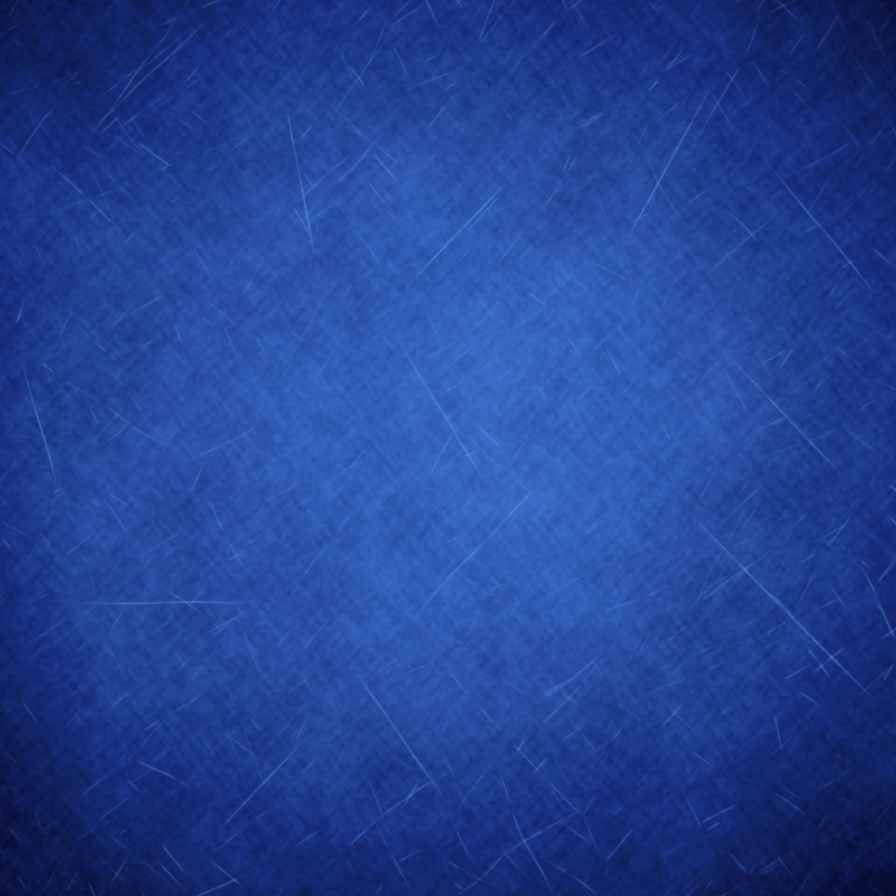
Reproduce this background procedurally as a Shadertoy shader.

```glsl
const vec3 DEEP_BLUE = vec3(0.03, 0.05, 0.21);
const vec3 MID_BLUE = vec3(0.09, 0.18, 0.49);
const vec3 BRIGHT_BLUE = vec3(0.20, 0.385, 0.735);
const vec3 SCRATCH_BLUE = vec3(0.38, 0.64, 0.95);

const vec2 GLOW_CENTER = vec2(0.49, 0.53);
const vec2 GLOW_STRETCH = vec2(0.95, 1.04);
const float GLOW_RADIUS = 0.72;
const float MOTTLE_AMOUNT = 0.30;
const float FIBER_AMOUNT = 0.20;
const float GRAIN_AMOUNT = 0.10;

const float SCRATCH_WIDTH = 0.0013;
const float LONG_STRENGTH = 0.42;
const float FINE_STRENGTH = 0.36;
const int SCRATCH_LAYERS = 4;
const float RISING_ANGLE = 0.76;
const float FALLING_ANGLE = -0.86;
const float ANGLE_SPREAD = 0.75;

// Endpoints of the most prominent scratches
const int LONG_COUNT = 12;
const vec4 LONG_SCRATCHES[LONG_COUNT] = vec4[](
    vec4(0.618, 0.479, 0.449, 0.297), vec4(0.319, 0.889, 0.352, 0.707),
    vec4(0.800, 0.915, 0.690, 0.714), vec4(0.573, 0.805, 0.443, 0.668),
    vec4(0.345, 0.180, 0.241, 0.069), vec4(0.078, 0.327, 0.293, 0.327),
    vec4(0.436, 0.635, 0.547, 0.453), vec4(0.807, 0.610, 0.944, 0.466),
    vec4(0.755, 0.440, 0.990, 0.206), vec4(0.390, 0.258, 0.501, 0.102),
    vec4(0.846, 0.831, 0.990, 0.655), vec4(0.020, 0.610, 0.065, 0.453));

vec4 hash4(vec2 p) {
    vec4 q = fract(p.xyxy * vec4(0.1031, 0.1030, 0.0973, 0.1099));
    q += dot(q, q.wzxy + 33.33);
    return fract((q.xxyz + q.yzzw) * q.zywx);
}

float noise(vec2 p) {
    vec2 cell = floor(p), f = fract(p);
    f = f * f * (3.0 - 2.0 * f);
    float low = mix(hash4(cell).x, hash4(cell + vec2(1, 0)).x, f.x);
    float high = mix(hash4(cell + vec2(0, 1)).x, hash4(cell + 1.0).x, f.x);
    return mix(low, high, f.y);
}

float fbm(vec2 p) {
    float sum = 0.0, weight = 0.5;
    for (int i = 0; i < 5; i++) {
        sum += weight * noise(p);
        p = mat2(1.6, 1.2, -1.2, 1.6) * p + 17.3;
        weight *= 0.55;
    }
    return sum / 1.055;
}

// Soft line that thins out toward both ends
float scratch(vec2 p, vec2 a, vec2 b, float width) {
    vec2 ab = b - a;
    float t = clamp(dot(p - a, ab) / dot(ab, ab), 0.0, 1.0);
    float d = length(p - a - ab * t) / width;
    return exp(-d * d) * smoothstep(0.0, 0.25, t) * smoothstep(1.0, 0.75, t);
}

// One random scratch per grid cell, in two crossing directions
float scratchLayer(vec2 p, float scale, float width) {
    vec2 q = p * scale + scale * 7.0 + 40.0;
    float sum = 0.0;
    for (int y = -1; y <= 1; y++)
    for (int x = -1; x <= 1; x++) {
        vec2 cell = floor(q) + vec2(x, y);
        vec4 h = hash4(cell);
        vec4 k = hash4(cell + 91.7);
        float angle = k.x < 0.6 ? RISING_ANGLE : FALLING_ANGLE;
        angle += (h.z - 0.5) * ANGLE_SPREAD;
        vec2 reach = vec2(cos(angle), sin(angle)) * mix(0.35, 0.95, h.w);
        vec2 mid = cell + h.xy;
        sum += scratch(q, mid - reach, mid + reach, width * scale) * k.y * k.y;
    }
    return sum;
}

// Noise drawn out along one direction
float fibers(vec2 p, float angle) {
    float c = cos(angle), s = sin(angle);
    return noise(mat2(c, -s, s, c) * p * vec2(45.0, 190.0) + 300.0) - 0.5;
}

void mainImage(out vec4 fragColor, in vec2 fragCoord) {
    vec2 uv = fragCoord / iResolution.xy;
    float pixel = 1.0 / min(iResolution.x, iResolution.y);
    float width = max(SCRATCH_WIDTH, 0.6 * pixel);

    // Central glow with mottled, fibrous surface
    float radius = length((uv - GLOW_CENTER) * GLOW_STRETCH) / GLOW_RADIUS;
    float light = 1.0 - radius * radius;
    light += MOTTLE_AMOUNT * (fbm(uv * 9.0 + 5.0) - 0.5);
    light += FIBER_AMOUNT * 0.5 * (fibers(uv, RISING_ANGLE) + fibers(uv, FALLING_ANGLE));
    light += GRAIN_AMOUNT * (noise(uv * 240.0) - 0.5);
    light = clamp(light, 0.0, 1.1);
    vec3 color = mix(DEEP_BLUE, MID_BLUE, min(light * 2.0, 1.0));
    color = mix(color, BRIGHT_BLUE, max(light * 2.0 - 1.0, 0.0));

    // Slightly bent scratches, worn unevenly along their length
    vec2 bend = vec2(noise(uv * 14.0), noise(uv * 14.0 + 60.0)) - 0.5;
    vec2 bent = uv + bend * 0.012;
    float fine = 0.0, scale = 5.0;
    for (int i = 0; i < SCRATCH_LAYERS; i++) {
        fine += scratchLayer(bent, scale, width);
        scale *= 1.8;
    }
    float strong = 0.0;
    for (int i = 0; i < LONG_COUNT; i++) {
        vec4 ends = LONG_SCRATCHES[i];
        strong += scratch(uv + bend * 0.003, ends.xy, ends.zw, width);
    }
    float wear = smoothstep(0.2, 0.75, noise(uv * 60.0)) * mix(0.5, 1.2, fbm(uv * 5.0 + 31.0));
    float marks = FINE_STRENGTH * fine * wear + LONG_STRENGTH * strong * (0.5 + 0.5 * wear);
    marks *= mix(0.5, 1.0, smoothstep(-0.1, 0.5, light));
    color = mix(color, SCRATCH_BLUE, min(marks, 0.75));

    fragColor = vec4(color, 1.0);
}
```
